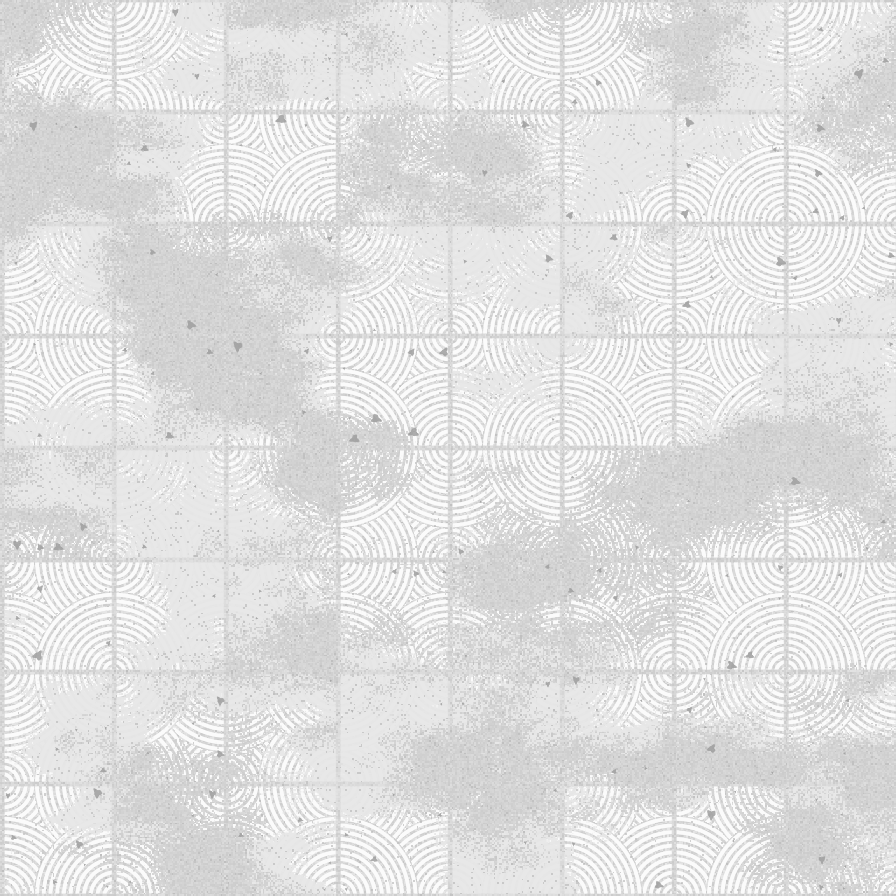
A three.js fragment shader for this texture:

```glsl
// Worn pale tiles, eight by eight, stamped with overlapping fans of concentric rings.
// Four interleaved ring lattices are painted over each other, then covered by
// grainy cellular stains, fine speckle, stone chips and soft grey joints.
#define TILES 8.0
#define RADIUS 0.72
#define RINGS 12.0
#define JOINT 0.019
#define GRAIN 512.0
#define WEAR 0.50
#define STAIN 0.56
#define CHIPS 0.13

varying vec2 vUv;

const vec3 WHITE = vec3(0.985);
const vec3 LIGHT = vec3(0.905);
const vec3 MID = vec3(0.85);
const vec3 DARK = vec3(0.785);
const vec3 STONE = vec3(0.62);

float hash(vec2 p) {
  vec3 q = fract(vec3(p.xyx) * 0.1031);
  q += dot(q, q.yzx + 33.33);
  return fract((q.x + q.y) * q.z);
}

vec2 hash2(vec2 p) {
  return vec2(hash(p + 17.3), hash(p + 71.9));
}

// Smooth cellular noise: random cell values blended by distance
float cells(vec2 p) {
  vec2 id = floor(p);
  float sum = 0.0;
  float total = 0.0;
  for (int y = -1; y <= 1; y++) {
    for (int x = -1; x <= 1; x++) {
      vec2 c = id + vec2(float(x), float(y));
      vec2 d = c + 0.2 + 0.6 * hash2(c) - p;
      float w = exp(-5.0 * dot(d, d));
      sum += w * hash(c + 5.7);
      total += w;
    }
  }
  return sum / total;
}

// Wide stains with ragged, sideways smeared edges
float blotches(vec2 p) {
  return 0.58 * cells(p * vec2(0.75, 1.1))
       + 0.28 * cells(p * vec2(1.8, 3.7) + 31.0)
       + 0.14 * cells(p * vec2(6.0, 9.0) + 57.0);
}

// Distance to the nearest centre of a lattice with a period of two tiles
float fan(vec2 p, vec2 centre) {
  return length(mod(p - centre + 1.0, 2.0) - 1.0);
}

// Ring grooves: later fans lie on top of earlier ones
float grooves(vec2 p) {
  float d = fan(p, vec2(0.0, 1.0));
  float side = fan(p, vec2(0.0, 0.0));
  float under = fan(p, vec2(1.0, 1.0));
  float top = fan(p, vec2(1.0, 0.0));
  if (side < RADIUS) d = side;
  if (under < RADIUS) d = under;
  if (top < RADIUS) d = top;
  float t = abs(fract(d * RINGS / RADIUS + 0.5) - 0.5);
  return 1.0 - smoothstep(0.12, 0.30, t);
}

// Small angular chips, in a few cells only
float chips(vec2 p) {
  vec2 id = floor(p);
  vec2 d = p - id - 0.25 - 0.5 * hash2(id);
  float size = 0.04 + 0.14 * pow(hash(id + 9.1), 3.0);
  float a = atan(d.y, d.x);
  float r = length(d) * (1.0 + 0.25 * sin(3.0 * a + 6.0 * hash(id)) + 0.12 * sin(5.0 * a));
  return step(hash(id + 43.0), CHIPS) * (1.0 - smoothstep(size - 0.03, size + 0.03, r));
}

void main() {
  vec2 p = vUv * TILES - vec2(0.02, 0.0);
  vec2 tile = floor(p);
  vec2 speck = floor(vUv * GRAIN);
  float grain = hash(speck);
  float grit = hash(speck + 913.0);

  // Clean printed rings
  vec3 groove = mix(DARK, LIGHT, grain);
  vec3 col = mix(WHITE, groove, grooves(p) * 0.95);

  // Pale wear and darker dust, each tile worn to its own degree
  float bias = 0.16 * (hash(tile + 3.0) - 0.5);
  float wear = blotches(p + 12.0) + bias;
  float stain = 0.55 * blotches(p + 83.0) + 0.45 * wear + 0.5 * bias;
  float cover = smoothstep(WEAR - 0.02, WEAR + 0.03, wear + 0.13 * (grit - 0.5));
  float dust = smoothstep(STAIN - 0.015, STAIN + 0.015, stain + 0.16 * (grain - 0.5));
  col = mix(col, LIGHT, cover * 0.94);
  col = mix(col, mix(DARK, MID, grit), dust * 0.9);

  // Joints, grainy and fainter where worn
  vec2 edge = abs(fract(p + 0.5) - 0.5);
  float joint = 1.0 - smoothstep(JOINT - 0.006, JOINT + 0.010, min(edge.x, edge.y));
  col = mix(col, mix(DARK, LIGHT, grit * 0.8), joint * (0.95 - 0.35 * cover));

  // Speckle and chips
  float speckle = step(0.985 - 0.02 * cover, hash(speck + 377.0));
  col = mix(col, DARK * 0.92, speckle * 0.65);
  col = mix(col, STONE, chips(p * 5.0) * 0.85);

  gl_FragColor = vec4(col, 1.0);
}
```
